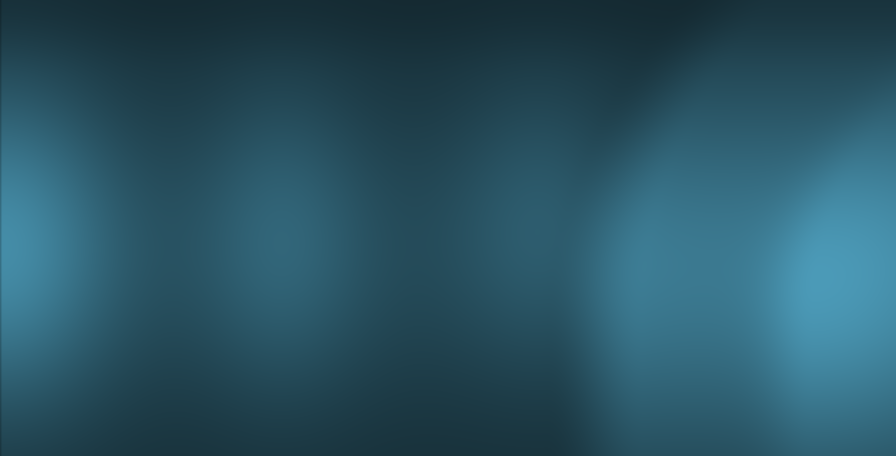
A WebGL 1 fragment shader for this background:

```glsl
precision mediump float;
// Soft teal light on a curtain: vertical bands of glow over a dark backdrop.
// Each glow is a bell curve in x and y; the right side adds a panel with a
// curved soft edge and a bright crest. The summed light tints one teal hue.

uniform vec2 u_resolution;

const vec3 TEAL = vec3(0.41, 0.84, 1.0);

float bell(float offset, float width) {
  float t = offset / width;
  return exp(-t * t);
}

float glow(vec2 p, vec2 center, vec2 size) {
  return bell(p.x - center.x, size.x) * bell(p.y - center.y, size.y);
}

// Horizontal position of an edge that leans right above the bend height.
float curvedEdge(float y, float start, float bend, float lean) {
  float rise = max(y - bend, 0.0);
  return start + lean * rise * rise;
}

// Ridge with a different falloff on each side.
float ridge(float offset, float leftWidth, float rightWidth) {
  return bell(offset, offset < 0.0 ? leftWidth : rightWidth);
}

void main() {
  vec2 p = gl_FragCoord.xy / u_resolution;

  // Backdrop, darkest at the top and bottom.
  float light = 0.21 + 0.115 * bell(p.y - 0.45, 0.35);

  // Three upright glows separated by dark folds.
  light += 0.33 * glow(p, vec2(0.0, 0.46), vec2(0.125, 0.37));
  light += 0.15 * glow(p, vec2(0.315, 0.48), vec2(0.095, 0.36));
  light += 0.11 * glow(p, vec2(0.60, 0.53), vec2(0.095, 0.33));

  // Wide panel on the right with a curved left edge.
  float panelEdge = curvedEdge(p.y, 0.68, 0.3, 0.3);
  float panel = smoothstep(panelEdge - 0.07, panelEdge + 0.04, p.x);
  light += 0.24 * panel * bell(p.y - 0.38, 0.5);

  // Bright crest, abrupt on its left and slow to fade on its right.
  float crestX = curvedEdge(p.y, 0.908, 0.3, 0.45);
  light += 0.16 * ridge(p.x - crestX, 0.055, 0.15) * bell(p.y - 0.34, 0.40);

  // Shade along the top and a fine dark rim at the left.
  light *= 1.0 - 0.12 * smoothstep(0.82, 1.0, p.y);
  light *= mix(0.78, 1.0, smoothstep(0.0, 0.003, p.x));

  gl_FragColor = vec4(light * TEAL, 1.0);
}
```
